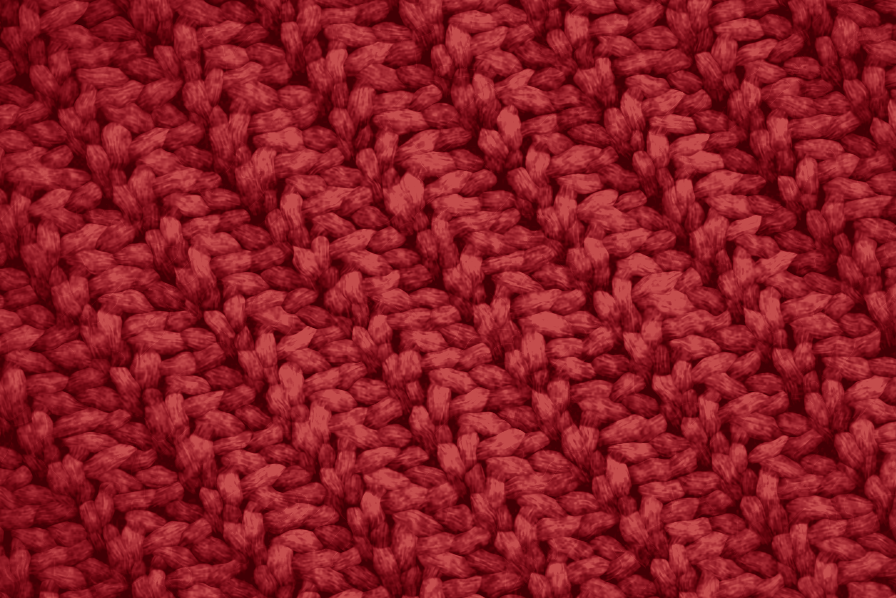
Reproduce this texture procedurally as a Shadertoy shader.

```glsl
// Chunky red wool knit: slanted ribs of upright loops beside braided leaf stitches.

float hash(vec2 p) {
    vec3 q = fract(vec3(p.xyx) * 0.1031);
    q += dot(q, q.yzx + 33.33);
    return fract((q.x + q.y) * q.z);
}

float noise(vec2 p) {
    vec2 i = floor(p), f = fract(p);
    f = f * f * (3.0 - 2.0 * f);
    return mix(mix(hash(i), hash(i + vec2(1, 0)), f.x),
               mix(hash(i + vec2(0, 1)), hash(i + vec2(1, 1)), f.x), f.y);
}

// Yarn segments of one repeat: position in the cell, half length, angle.
// The first three lie deeper and fill the gaps.
const int SEGMENTS = 9;
const vec4 stitch[SEGMENTS] = vec4[](
    vec4(0.00, 0.95, 0.036, 2.10),
    vec4(0.40, 0.15, 0.036, 1.10),
    vec4(0.18, 0.05, 0.034, 1.70),
    vec4(0.10, 0.45, 0.036, 2.05),
    vec4(0.28, 0.70, 0.036, 1.65),
    vec4(0.55, 0.74, 0.047, 0.32),
    vec4(0.54, 0.27, 0.044, -0.22),
    vec4(0.81, 0.70, 0.039, 0.45),
    vec4(0.83, 0.22, 0.037, -0.25));

// Brightness of the knit, blending overlapping segments by height
float knit(vec2 p) {
    mat2 lattice = mat2(0.203, 0.030, -0.048, 0.068);
    vec2 home = floor(inverse(lattice) * p);
    float total = 1.0, tone = 0.0;

    for (int j = -1; j <= 1; j++)
    for (int i = -1; i <= 1; i++)
    for (int k = 0; k < SEGMENTS; k++) {
        vec2 cell = home + vec2(i, j);
        vec2 seed = cell + float(k) * vec2(17.3, 41.7);
        vec4 s = stitch[k];
        float deep = k < 3 ? 1.0 : 0.0;

        // Uneven hand tension: shift, turn and stretch each segment
        float r = hash(seed), r2 = hash(seed + 71.0), r3 = hash(seed + 139.0);
        vec2 d = p - lattice * (cell + s.xy) - 0.009 * (vec2(r, r2) - 0.5);
        float a = s.w + 0.4 * (r3 - 0.5);
        vec2 q = mat2(cos(a), -sin(a), sin(a), cos(a)) * d;
        vec2 size = vec2(s.z, 0.0200) * (0.92 + 0.22 * r2);
        vec2 e = q / size;
        e.y += 0.35 * (e.x * e.x - 0.4) * (r - 0.5);
        float dome = 1.0 - dot(e, e);
        if (dome < -0.5) continue;

        // Twisted plies and fine strands along the yarn
        float ply = sin(q.x * 190.0 + e.y * 2.4 + r * 6.0);
        float strand = noise(vec2(q.x * 90.0 + e.y, q.y * 330.0) + seed * 9.0);
        float lit = 0.40 + 0.42 * dome + 10.0 * d.y + 1.5 * d.x
                  + 0.06 * ply + 0.34 * (strand - 0.5) + 0.18 * (r3 - 0.5);

        // Ribs stand proud of the groove on their left
        lit += 0.13 * cos(6.2832 * (s.x - 0.38)) - 0.32 * deep;

        float weight = exp(17.0 * (dome + 0.35 * (r - 0.5) - 0.40 * deep));
        tone += weight * lit;
        total += weight;
    }
    return tone / total;
}

void mainImage(out vec4 fragColor, in vec2 fragCoord) {
    vec2 p = fragCoord / iResolution.y;

    // Slow drift of the ribs and small wobble of the yarn edges
    vec2 bend = vec2(noise(p * 3.0), noise(p * 3.0 + 50.0)) - 0.5;
    vec2 wobble = vec2(noise(p * 45.0), noise(p * 45.0 + 90.0)) - 0.5;
    float tone = knit(p + 0.025 * bend + 0.008 * wobble);

    // Wool grain and loose hairs
    tone += 0.24 * (noise(p * 240.0) - 0.5) + 0.15 * (noise(p * 110.0 + 7.0) - 0.5);
    float hair = abs(noise(p * 38.0 + 3.0 * noise(p * 19.0)) - 0.5);
    tone += 0.12 * (1.0 - smoothstep(0.0, 0.035, hair)) * noise(p * 14.0 + 30.0);

    // Soft light fading towards the corners and the left side
    vec2 away = (p - vec2(0.85, 0.48)) * vec2(0.9, 1.0);
    tone *= 1.12 - 0.48 * dot(away, away);
    tone += 0.10 * (noise(p * 6.0 + 20.0) - 0.5);
    tone = clamp(tone, 0.0, 1.0);

    vec3 shadow = vec3(0.26, 0.00, 0.02), highlight = vec3(0.77, 0.30, 0.30);
    fragColor = vec4(mix(shadow, highlight, pow(vec3(tone), vec3(1.0, 2.1, 1.6))), 1.0);
}
```
